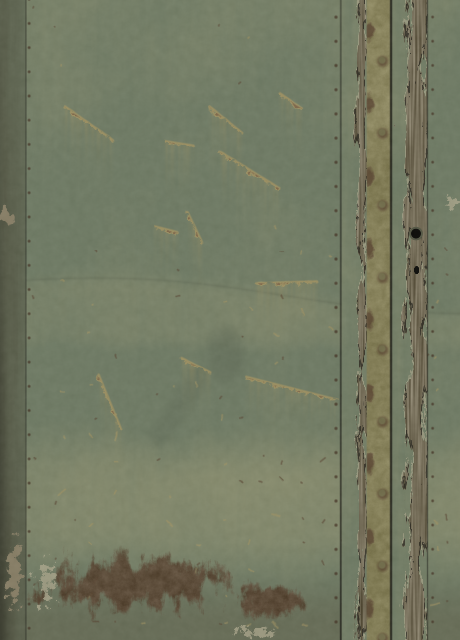
A WebGL 2 fragment shader for this texture:

```glsl
#version 300 es
precision highp float;
uniform vec2 u_resolution;
out vec4 outColor;

const vec3 SAGE = vec3(.44, .485, .4), LIGHT = vec3(.52, .54, .43), OLIVE = vec3(.53, .51, .36);
const vec3 SHADE = vec3(.34, .35, .28), WOOD = vec3(.46, .43, .35), OCHRE = vec3(.64, .58, .39);
const vec3 RUST = vec3(.35, .27, .2), DARK = vec3(.12, .12, .1), PALE = vec3(.67, .65, .55);

vec2 hash2(vec2 p) {
  p = vec2(dot(p, vec2(127.1, 311.7)), dot(p, vec2(269.5, 183.3)));
  return fract(sin(p) * 43758.5);
}
float corner(vec2 i, vec2 f, vec2 o) { return dot(hash2(i + o) * 2. - 1., f - o); }
float noise(vec2 p) {
  vec2 i = floor(p), f = p - i, u = f * f * (3. - 2. * f), e = vec2(0, 1);
  return mix(mix(corner(i, f, e.xx), corner(i, f, e.yx), u.x),
    mix(corner(i, f, e.xy), corner(i, f, e.yy), u.x), u.y);
}
float fbm(vec2 p) {
  float sum = 0., amp = .6;
  for (int i = 0; i < 5; i++, amp *= .55, p = p * 2.03 + 17.3) sum += amp * noise(p);
  return sum;
}
float below(float d, float soft) { return 1. - smoothstep(-soft, soft, d); }
float band(float x, float a, float b, float soft) { return below(a - x, soft) * below(x - b, soft); }
float seam(float x, float c, float w, float soft) { return below(abs(x - c) - w, soft); }
float blob(vec2 p, float x, float y, float rx, float ry) {
  return 1. - length((p - vec2(x, y)) / vec2(rx, ry));
}
float segment(vec2 p, vec2 a, vec2 b) {
  vec2 d = b - a;
  return length(p - a - d * clamp(dot(p - a, d) / dot(d, d), 0., 1.));
}
float rivets(vec2 p, float x, float first, float gap, float r, float soft) {
  float y = (fract((p.y - first) / gap + .5) - .5) * gap;
  return below(length(vec2(p.x - x, y)) - r, soft);
}
// bare scrape, rust core, stain running down
vec3 scrapes(vec2 p, vec4 marks[11], float rough, float px) {
  vec3 m = vec3(0);
  for (int i = 0; i < 11; i++) {
    vec2 a = marks[i].xy, b = marks[i].zw;
    float d = segment(p + rough * .007, a, b) - rough * .008;
    float drop = mix(a.y, b.y, (p.x - a.x) / (b.x - a.x)) - p.y;
    float run = band(p.x, a.x, b.x, .004) * below(-drop, .004) * exp(-max(drop, 0.) * 34.);
    m = max(m, vec3(below(d - .0022, px), below(d, px) * smoothstep(0., .25, rough), run));
  }
  return m;
}
// one short random nick per cell
float nicks(vec2 p, float scale, float amount, float px) {
  vec2 cell = floor(p * scale), h = hash2(cell), k = hash2(cell + 41.);
  vec2 c = (cell + .3 + .4 * h) / scale, dir = vec2(cos(k.x * 6.3), sin(k.x * 6.3)) * .25 * k.y / scale;
  return step(h.x * .6 + k.y * .4, amount) * below(segment(p, c - dir, c + dir) - .0012, px);
}
// flaking paint over grained wood
vec3 flake(vec3 paint, vec2 p, float cover) {
  vec2 q = p * vec2(75., 13.);
  float n = fbm(q) + cover, lit = step(n, fbm(q + vec2(.12, -.09)) + cover);
  vec3 col = mix(paint, WOOD + .25 * noise(p * vec2(330., 11.)), smoothstep(-.03, .03, n));
  col = mix(col, DARK, .65 * band(n, .02, .1, .03) * (1. - lit));
  return mix(col, PALE, .65 * band(n, -.07, -.01, .02) * lit);
}

void main() {
  vec2 p = gl_FragCoord.xy / u_resolution.y;
  float px = 1.1 / u_resolution.y, x = p.x, y = p.y;
  float cloud = fbm(p * 6.), rough = fbm(p * 75.), streak = fbm(p * vec2(65., 4.));

  // faded paint and wiped smears
  float sweep = .56 - .05 * x + .015 * sin(x * 7.);
  float fade = .35 * smoothstep(.75, 1., y) + .5 * band(y, .46, sweep, .02) + .85 * band(y, .12, .3, .06);
  vec3 col = mix(SAGE, LIGHT, clamp(fade + cloud * .7 + streak * .25, 0., 1.2));
  col = mix(col, SHADE * 1.17, .7 * below(y - .07, .05));
  float smear = below(segment(p, vec2(.25, .32), vec2(.31, .41)) - .015, .012);
  smear = max(smear, smoothstep(0., .6, blob(p, .352, .445, .04, .06)));
  col = mix(col, SAGE * .86, smear * (.5 + .6 * cloud));
  col *= 1. - .09 * seam(y, sweep, .001, .004);

  // scrapes and nicks
  vec4 marks[11] = vec4[11](vec4(.102, .833, .176, .781), vec4(.328, .833, .378, .792),
    vec4(.345, .762, .436, .706), vec4(.437, .854, .471, .831), vec4(.258, .779, .302, .772),
    vec4(.241, .646, .277, .637), vec4(.293, .668, .315, .622), vec4(.401, .557, .495, .56),
    vec4(.384, .411, .527, .375), vec4(.154, .414, .189, .329), vec4(.284, .44, .328, .418));
  vec3 wear = scrapes(p, marks, rough, px);
  col = mix(col, OCHRE, min(.4 * wear.z * (.5 + noise(p * vec2(190., 6.))) + .75 * wear.x, .85));
  col = mix(col, RUST * 1.3, .75 * wear.y);
  float worn = mix(.12, .34, below(y - .58, .15));
  col = mix(col, OCHRE, .6 * nicks(p + rough * .004, 24., worn, px));
  col = mix(col, RUST, .6 * nicks(p + rough * .003 + 3.7, 31., worn * .8, px));

  // corroded foot, chips and rivets
  float decay = max(blob(p, .21, .088, .17, .052), blob(p, .42, .06, .07, .033));
  decay += fbm(p * vec2(45., 24.)) * 1.1 + streak * .5;
  col = mix(col, RUST + rough * .12, .85 * smoothstep(.12, .5, decay) * below(y - .15, .03));
  float chips = max(blob(p, .073, .09, .022, .045), blob(p, .4, .013, .045, .014));
  chips = max(chips, blob(p, .704, .683, .014, .014));
  col = mix(col, PALE, .75 * smoothstep(.1, .3, chips + rough * 2. - .3));
  float heads = max(rivets(p, .0455, .85, .0378, .0021, px), rivets(p, .525, .822, .0378, .0024, px));
  col = mix(col, RUST * .8, .75 * max(heads, rivets(p, .676, .86, .0378, .002, px)));

  // shaded left board
  vec3 board = mix(SHADE, SAGE, .25 * y + .35 * streak + .25 * smoothstep(0., .04, x));
  board *= mix(.65, 1., smoothstep(-.01, .025, x + .02 * y));
  float bare = max(blob(p, .01, .659, .014, .019), blob(p, .022, .105, .015, .07));
  board = mix(board, WOOD * 1.15, smoothstep(.05, .25, bare + rough * 1.5 - .2));
  col = mix(col, board, below(x - .04, px));

  // upright strips, rusted rail and dark gaps
  vec3 paint = mix(SAGE, LIGHT, .3 + cloud + .5 * streak), rail = OLIVE + .1 * cloud + .08 * rough;
  vec3 strip = flake(paint, p, .2 - abs(x - .565) * 38.);
  rail = mix(rail, RUST, .8 * rivets(p * vec2(2., 1.), 1.154, .95, .1127, .014 + rough * .016, .005));
  rail = mix(rail, RUST, .7 * rivets(p, .598, .904, .1127, .008, .004));
  rail = mix(rail, OLIVE * .85, rivets(p, .597, .906, .1127, .0055, px));
  strip = mix(strip, rail, below(.573 - x, px));
  strip = mix(strip, flake(paint, p + 2.3, .32 - abs(x - .651) * 20.), below(.611 - x, px));
  col = mix(col, strip, band(x, .5335, .668, px));
  float gaps = max(.9 * seam(x, .611, .0016, px), .6 * seam(x, .0405, .0008, px));
  gaps = max(gaps, mix(.9, .5, y) * seam(x, .5325, .0012, px));
  col = mix(col, DARK, max(gaps, .6 * seam(x, .668, .0007, px)));

  // lock holes
  col = mix(col, SHADE, smoothstep(0., .15, blob(p, .65, .635, .0115, .0115)));
  float hole = max(blob(p, .65, .635, .0085, .0085), blob(p, .651, .578, .0045, .007));
  col = mix(col, DARK * .6, smoothstep(0., .2, hole));
  outColor = vec4(clamp(col + rough * .035, 0., 1.), 1.);
}
```
